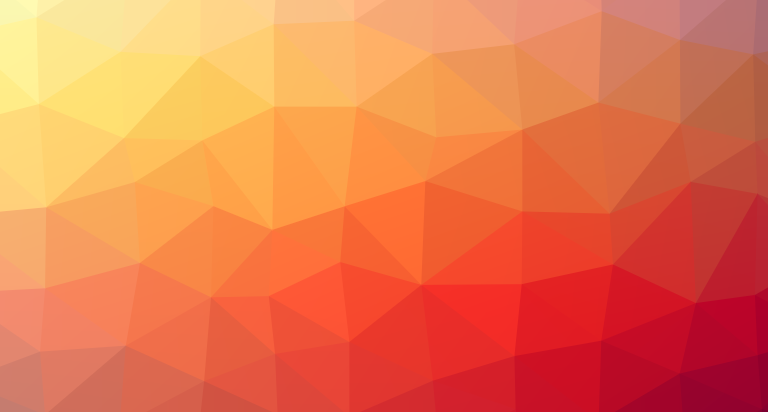
Write a Shadertoy shader that draws this background.

```glsl
// Low-poly sunset gradient: a wavy, slightly jittered grid of vertices is split
// into triangles, and each facet takes its tone from a smooth colour mesh
// running from pale yellow (upper left) to deep crimson (lower right).

const float TAU = 6.2831853;
const float WIDTH = 1.868;                  // canvas width when its height is 1
const vec2 GRID_ORIGIN = vec2(0.095, 0.09); // first vertex, measured from the top
const vec2 GRID_STEP = vec2(0.194, 0.195);

float hash(vec2 p) {
    return fract(sin(dot(p, vec2(127.1, 311.7))) * 43758.5453);
}

// Vertex of the grid: columns drift sideways, rows undulate.
vec2 vertexAt(vec2 id) {
    float row = id.y;
    float middleRows = step(1.5, row) * step(row, 3.5);
    float drift = mix(0.01, 0.045, middleRows) * cos(TAU * (id.x - 7.5) / 6.5);
    vec2 jitter = 0.024 * (vec2(hash(id), hash(id + 17.0)) - 0.5);
    float x = GRID_ORIGIN.x + GRID_STEP.x * id.x + drift + jitter.x;

    float valley = row < 1.5 ? 0.06 : 0.318 - 0.05 * (row - 2.0);
    float period = row < 2.5 ? 0.71 : 0.583;
    float baseline = GRID_ORIGIN.y + 0.21 * row - 0.004 * row * row;
    float y = baseline - 0.054 * cos(TAU * (x - valley) / period) + jitter.y;
    return vec2(x, y);
}

// Piecewise blend through five evenly spaced colours.
vec3 blend5(vec3 a, vec3 b, vec3 c, vec3 d, vec3 e, float t) {
    t = clamp(t, 0.0, 1.0) * 4.0;
    vec3 col = mix(a, b, clamp(t, 0.0, 1.0));
    col = mix(col, c, clamp(t - 1.0, 0.0, 1.0));
    col = mix(col, d, clamp(t - 2.0, 0.0, 1.0));
    return mix(col, e, clamp(t - 3.0, 0.0, 1.0));
}

// Colour mesh: five horizontal gradients blended downwards.
vec3 sunset(vec2 p) {
    float x = p.x / WIDTH;
    vec3 haze = blend5(vec3(1.0, 0.99, 0.71), vec3(1.0, 0.87, 0.58),
        vec3(1.0, 0.70, 0.50), vec3(0.91, 0.55, 0.47), vec3(0.67, 0.44, 0.50), x);
    vec3 gold = blend5(vec3(1.0, 0.91, 0.50), vec3(1.0, 0.82, 0.37),
        vec3(1.0, 0.67, 0.32), vec3(0.89, 0.51, 0.28), vec3(0.70, 0.37, 0.26), x);
    vec3 amber = blend5(vec3(1.0, 0.77, 0.46), vec3(1.0, 0.63, 0.28),
        vec3(1.0, 0.48, 0.21), vec3(0.91, 0.33, 0.18), vec3(0.73, 0.25, 0.22), x);
    vec3 scarlet = blend5(vec3(0.97, 0.56, 0.45), vec3(0.97, 0.44, 0.27),
        vec3(0.98, 0.25, 0.17), vec3(0.90, 0.10, 0.13), vec3(0.70, 0.0, 0.16), x);
    vec3 wine = blend5(vec3(0.78, 0.49, 0.44), vec3(0.84, 0.36, 0.28),
        vec3(0.84, 0.19, 0.19), vec3(0.76, 0.03, 0.15), vec3(0.49, 0.0, 0.19), x);
    return blend5(haze, gold, amber, scarlet, wine, p.y);
}

float cross2(vec2 a, vec2 b) {
    return a.x * b.y - a.y * b.x;
}

// Signed distance to the line from a to b.
float edgeDistance(vec2 p, vec2 a, vec2 b) {
    return cross2(b - a, p - a) / length(b - a);
}

// Adds one facet as premultiplied colour plus coverage.
void addFacet(inout vec4 sum, vec2 p, vec2 a, vec2 b, vec2 c, float pixel) {
    float winding = sign(cross2(b - a, c - a));
    float inside = min(winding * edgeDistance(p, a, b),
        min(winding * edgeDistance(p, b, c), winding * edgeDistance(p, c, a)));
    float cover = clamp(inside / pixel + 0.5, 0.0, 1.0);
    if (cover <= 0.0) return;
    vec2 centre = (a + b + c) / 3.0;
    float tone = 1.0 + 0.05 * (hash(centre) - 0.5);
    vec3 col = sunset(mix(centre, p, 0.15)) * tone;
    sum += vec4(col, 1.0) * cover;
}

void mainImage(out vec4 fragColor, in vec2 fragCoord) {
    vec2 uv = fragCoord / iResolution.xy;
    vec2 p = vec2(uv.x * WIDTH, 1.0 - uv.y);
    float pixel = 1.0 / iResolution.y;
    vec2 home = floor((p - GRID_ORIGIN) / GRID_STEP);
    vec4 sum = vec4(0.0);

    // Nearby cells, each cut along its shorter diagonal.
    for (int j = -1; j <= 1; j++) {
        for (int i = -1; i <= 1; i++) {
            vec2 id = home + vec2(i, j);
            vec2 a = vertexAt(id);
            vec2 b = vertexAt(id + vec2(1.0, 0.0));
            vec2 c = vertexAt(id + vec2(1.0, 1.0));
            vec2 d = vertexAt(id + vec2(0.0, 1.0));
            if (distance(a, c) < distance(b, d)) {
                addFacet(sum, p, a, b, c, pixel);
                addFacet(sum, p, a, c, d, pixel);
            } else {
                addFacet(sum, p, a, b, d, pixel);
                addFacet(sum, p, b, c, d, pixel);
            }
        }
    }
    vec3 col = sum.a > 0.0 ? sum.rgb / sum.a : sunset(p);
    fragColor = vec4(clamp(col, 0.0, 1.0), 1.0);
}
```
